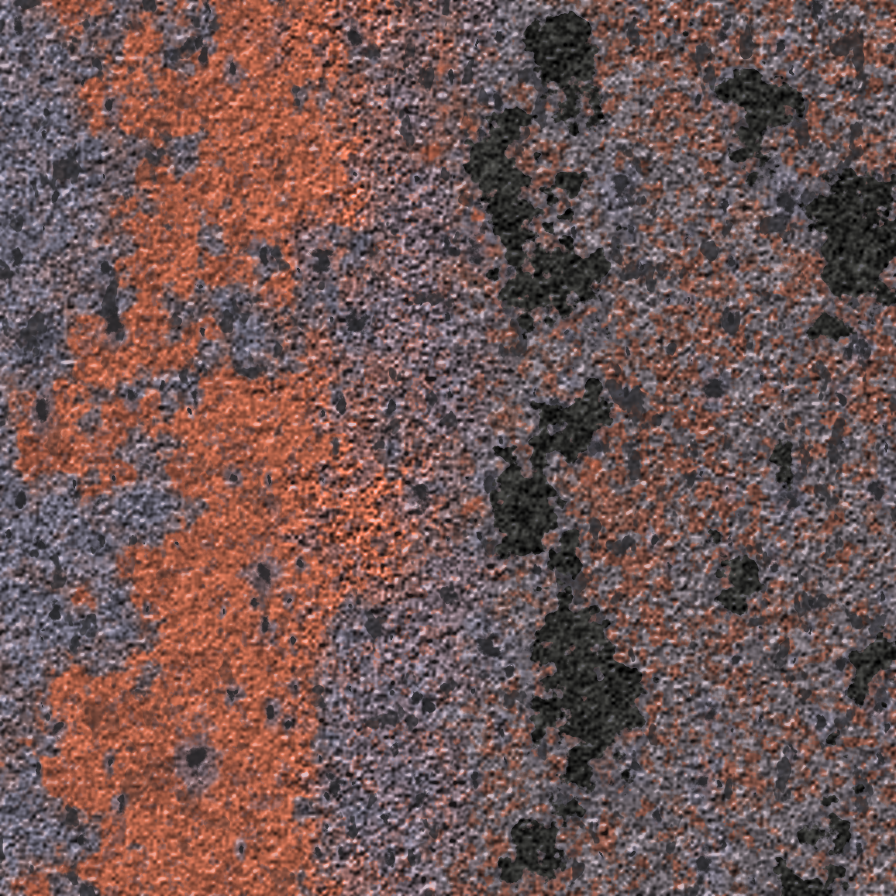
Write a Shadertoy shader that draws this texture.

```glsl
// Weathered iron: an orange rust band winding through blue-grey scale on the left,
// brown-speckled steel with black scabs on the right. Layered value noise shapes the
// patches, cell loops scatter the pits, and a noise height field gives the gritty relief.

const vec3 ORANGE = vec3(0.71, 0.39, 0.29);
const vec3 DEEP_RUST = vec3(0.56, 0.31, 0.24);
const vec3 SLATE = vec3(0.43, 0.42, 0.485);
const vec3 GREY = vec3(0.425, 0.395, 0.42);
const vec3 BROWN = vec3(0.44, 0.315, 0.28);
const vec3 MAUVE = vec3(0.47, 0.375, 0.395);
const vec3 PALE = vec3(0.82, 0.75, 0.79);
const vec3 SCAB = vec3(0.175, 0.175, 0.168);
const vec3 PIT = vec3(0.14, 0.14, 0.15);
const vec2 LIGHT_STEP = vec2(-0.0015, 0.0036);
const float RELIEF = 1.2;
const float GRAIN = 0.85;
const int SCABS = 8;

float hash(vec2 p) {
    vec3 q = fract(vec3(p.xyx) * 0.1031);
    q += dot(q, q.yzx + 33.33);
    return fract((q.x + q.y) * q.z);
}

float noise(vec2 p) {
    vec2 i = floor(p), f = fract(p);
    f = f * f * (3.0 - 2.0 * f);
    return mix(mix(hash(i), hash(i + vec2(1, 0)), f.x),
               mix(hash(i + vec2(0, 1)), hash(i + vec2(1, 1)), f.x), f.y);
}

float fbm(vec2 p) {
    float sum = 0.0, amp = 0.5333;
    for (int i = 0; i < 4; i++) {
        sum += amp * noise(p);
        p = mat2(1.6, 1.2, -1.2, 1.6) * p + 17.3;
        amp *= 0.5;
    }
    return sum;
}

float height(vec2 p) {
    return 0.5 * noise(p * vec2(95.0, 120.0)) + 0.5 * noise(p * 215.0 + 9.0);
}

// Distance to the nearest pit, in units of that pit's radius
float pitDistance(vec2 p, float cells, float share) {
    vec2 g = p * cells, id = floor(g);
    float nearest = 9.0;
    for (int y = -1; y <= 1; y++)
    for (int x = -1; x <= 1; x++) {
        vec2 c = id + vec2(x, y);
        if (hash(c + cells) > share) continue;
        vec2 centre = c + 0.2 + 0.6 * vec2(hash(c + 31.7), hash(c + 57.1));
        float radius = mix(0.07, 0.17, pow(hash(c + 83.9), 2.0));
        nearest = min(nearest, length((g - centre) * vec2(1.25, 0.75)) / radius);
    }
    return nearest;
}

// Signed distance to the black scabs: a vertical chain and a looser group to its right
float scabDistance(vec2 p) {
    float d = 1.0;
    for (int i = 0; i < SCABS; i++) {
        float k = float(i);
        float a = fract(k * 0.618 + 0.3), b = fract(k * 0.755 + 0.15);
        vec2 chain = vec2(0.57 + 0.10 * a, (k + 0.2 + 0.5 * b) / float(SCABS));
        vec2 loose = vec2(0.80 + 0.19 * b, fract(k * 0.382 + 0.33));
        d = min(d, length((p - chain) * vec2(1.15, 0.8)) - mix(0.022, 0.058, b));
        d = min(d, length((p - loose) * vec2(1.1, 0.8)) - mix(0.002, 0.05, a * a));
    }
    return d;
}

// Positive inside the orange rust band
float rustField(vec2 p) {
    float centre = mix(0.20, 0.37, p.y);
    float bulge = (p.y - 0.46) / 0.17;
    float width = 0.095 + 0.14 * exp(-bulge * bulge) + 0.05 * smoothstep(0.75, 1.0, p.y);
    float band = width - abs(p.x - centre);
    float island = length((p - vec2(0.25, 0.64)) * vec2(1.0, 0.75)) - 0.11;
    return min(band, island);
}

void mainImage(out vec4 fragColor, in vec2 fragCoord) {
    vec2 p = fragCoord / iResolution.y;
    float broad = fbm(p * vec2(7.0, 5.0) + 3.0) - 0.5;
    float mid = fbm(p * 30.0 + 11.0) - 0.5;
    float fine = fbm(p * 75.0 + 23.0) - 0.5;
    float tint = fbm(p * 110.0 + 61.0) - 0.5;
    float rough = smoothstep(0.30, 0.42, p.x + 0.3 * mid)
                * (1.0 - smoothstep(0.46, 0.58, p.x + 0.3 * mid));
    float right = smoothstep(0.44, 0.56, p.x + 0.2 * broad);

    // Steel base: slate on the left, grey with fine brown speckles on the right
    vec3 col = mix(SLATE, GREY, right) * (1.0 + 0.5 * mid);
    float speckle = smoothstep(-0.06, 0.14, 0.8 * tint + 0.6 * fine + 0.35 * mid + 0.4 * broad);
    col = mix(col, BROWN, speckle * mix(0.3, 0.8, right));
    col = mix(col, MAUVE, rough * 0.55);
    col = mix(col, DEEP_RUST, smoothstep(0.12, 0.22, tint + 0.4 * fine + 0.6 * broad) * right * 0.55);

    // Orange rust, frayed at the rim and flaked in the rough strip
    float field = rustField(p) + 0.5 * broad + 0.22 * mid + 0.12 * fine;
    float rust = smoothstep(-0.022, 0.028, field);
    float trace = smoothstep(0.02, 0.12, tint + 0.6 * mid) * rough * 0.6;
    float flakes = smoothstep(0.02, 0.14, fine + 0.5 * mid) * rough;
    vec3 rustCol = mix(ORANGE, DEEP_RUST, smoothstep(-0.02, 0.2, mid + 0.7 * tint) * 0.7);
    rustCol = mix(rustCol, MAUVE, smoothstep(0.08, 0.2, tint) * 0.45);
    col = mix(col, BROWN, smoothstep(-0.1, 0.0, field) * 0.55);
    col = mix(col, mix(rustCol, MAUVE, flakes * 0.7), max(rust, trace));

    // Pits with ragged bluish halos
    float pits = min(pitDistance(p + 0.02 * vec2(mid, fine), 12.0, 0.38),
                     pitDistance(p + 0.012 * vec2(fine, tint), 29.0, 0.17));
    float halo = 1.0 - smoothstep(1.0, 3.2, pits + 4.0 * fine);
    col = mix(col, SLATE * 0.95, halo * 0.7);

    // Gritty relief, pale flecks and dark grains
    float relief = height(p) - height(p + LIGHT_STEP);
    float grain = noise(p * 260.0 + 41.0) - 0.5;
    float grit = mix(1.0, 0.65, rust * (1.0 - rough)) + 0.25 * rough;
    col *= max(0.2, 0.97 + grit * (RELIEF * relief + GRAIN * grain));
    float fleck = smoothstep(0.24, 0.5, relief + 0.45 * grain);
    col = mix(col, PALE, fleck * grit * 0.65);

    // Dark specks, pit cores and black scabs with a ragged edge
    float speck = smoothstep(0.17, 0.24, fbm(p * vec2(48.0, 36.0) + 91.0) - 0.5 + 0.15 * broad);
    col = mix(col, PIT * 1.2, speck * 0.75 * (1.0 - 0.6 * rust));
    col = mix(col, PIT, (1.0 - smoothstep(0.5, 1.2, pits + 2.0 * tint)) * 0.85);
    float scab = scabDistance(p + 0.09 * vec2(broad, mid)) + 0.12 * mid + 0.08 * fine;
    col = mix(col, SLATE * 0.8, (1.0 - smoothstep(0.0, 0.03, scab)) * 0.4);
    vec3 scabCol = SCAB * (1.0 + 1.5 * relief + 1.1 * grain + 1.2 * fine);
    scabCol = mix(scabCol, SLATE, smoothstep(0.28, 0.5, relief + 0.4 * grain) * 0.5);
    col = mix(col, scabCol, 1.0 - smoothstep(-0.005, 0.006, scab));

    fragColor = vec4(clamp(col, 0.0, 1.0), 1.0);
}
```
